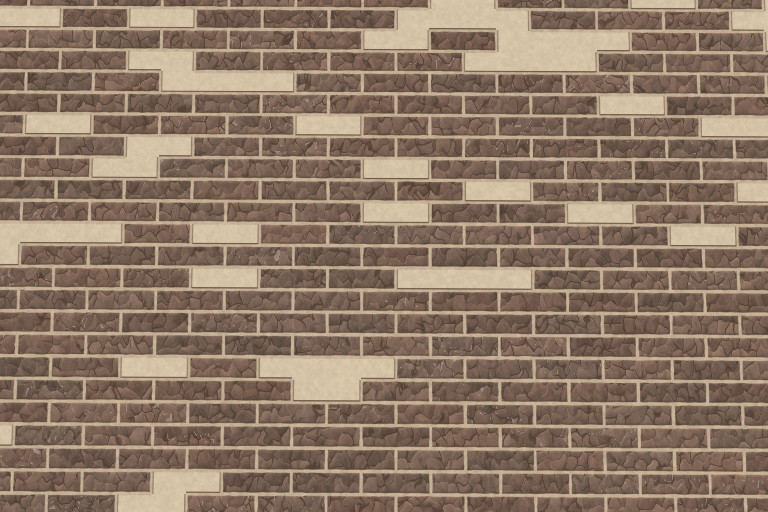
Give the GLSL for this texture, as a Shadertoy shader.

```glsl
#define ROWS 24.32
#define ROW_STRETCH 1.2
#define TILT 0.007
#define BRICK_WIDTH 0.087
#define BRICK_SPREAD 0.0042
#define SIZE vec2(3.13, 1.0)
#define JOINT vec2(0.07, 0.075)
#define SAND vec3(0.835, 0.765, 0.655)
#define MORTAR vec3(0.77, 0.69, 0.585)
#define BROWN vec3(0.465, 0.375, 0.322)
#define SHADOW vec3(0.34, 0.265, 0.21)

float hash(vec2 p) {
    vec3 q = fract(vec3(p.xyx) * 0.1031);
    q += dot(q, q.yzx + 33.33);
    return fract((q.x + q.y) * q.z);
}

float noise(vec2 p) {
    vec2 i = floor(p), f = fract(p);
    f = f * f * (3.0 - 2.0 * f);
    return mix(mix(hash(i), hash(i + vec2(1, 0)), f.x),
               mix(hash(i + vec2(0, 1)), hash(i + vec2(1, 1)), f.x), f.y);
}

// Running bond: every other row is shifted by half a brick
vec2 brickAt(vec2 wall) {
    float row = floor(wall.y);
    return vec2(floor(wall.x + 0.5 * mod(row, 2.0)), row);
}

// Pale bricks thin out towards the bottom rows
float isPale(vec2 wall) {
    vec2 brick = brickAt(wall);
    float height = clamp(1.0 - brick.y / 23.0, 0.0, 1.0);
    return step(hash(brick + vec2(57.0, 113.0)), 0.04 + 0.32 * pow(height, 1.6));
}

float boxDistance(vec2 p, vec2 halfSize) {
    vec2 d = abs(p) - halfSize;
    return length(max(d, 0.0)) + min(max(d.x, d.y), 0.0);
}

// xy: offset from the facet centre, z: distance to the facet border
vec3 facet(vec2 p) {
    vec2 base = floor(p), offset = vec2(0.0);
    float nearest = 9.0, second = 9.0;
    for (int y = -1; y <= 1; y++)
    for (int x = -1; x <= 1; x++) {
        vec2 c = base + vec2(x, y);
        vec2 d = p - c - vec2(hash(c), hash(c + 71.7));
        float dist = length(d);
        if (dist < nearest) {
            second = nearest;
            nearest = dist;
            offset = d;
        } else second = min(second, dist);
    }
    return vec3(offset, second - nearest);
}

// Split stone face with lit facets and dark broken ledges
vec3 chiseledFace(vec2 p, vec2 brick) {
    vec2 q = p * vec2(2.1, 1.6) + brick * vec2(17.0, 31.0) + 900.0;
    q += 0.7 * vec2(noise(q * 1.6), noise(q * 1.6 + 40.0)) - 0.35;
    vec3 f = facet(q);
    float ledge = smoothstep(0.16, 0.02, f.z) * smoothstep(0.3, 0.65, noise(q * 1.3 + 9.0));
    float light = 1.0 - 0.22 * dot(f.xy, vec2(0.4, 1.0));
    light += 0.16 * (noise(q * 3.0) - 0.5) + 0.12 * (noise(q * 11.0) - 0.5);
    light += 0.14 * (hash(brick + 5.0) - 0.5);
    vec3 col = BROWN * light;
    col += vec3(0.015, -0.005, -0.01) * (hash(brick + 23.0) - 0.5);
    col = mix(col, SHADOW * 0.85, 0.7 * ledge);
    float fleck = smoothstep(0.84, 0.95, noise(q * 5.0 + 60.0)) * step(0.8, hash(brick + 31.0));
    return mix(col, vec3(0.68, 0.63, 0.6), 0.6 * fleck);
}

void mainImage(out vec4 fragColor, in vec2 fragCoord) {
    // Wall coordinates run downwards, with a slight perspective
    vec2 uv = fragCoord / iResolution.xy;
    float t = 1.0 - uv.y - 0.0137 - TILT * uv.x;
    vec2 wall = vec2((uv.x - 0.5156) / (BRICK_WIDTH + BRICK_SPREAD * t),
                     ROWS * t - ROW_STRETCH * t * t);
    float aa = 0.75 * ROWS / iResolution.y;

    vec2 brick = brickAt(wall);
    vec2 f = vec2(wall.x + 0.5 * mod(brick.y, 2.0), wall.y) - brick - 0.5;
    vec2 p = f * SIZE;
    vec2 grainPos = wall * SIZE + 200.0;
    float grain = noise(grainPos * 12.0) + noise(grainPos * 5.0) - 1.0;

    // Touching pale bricks merge across the joint
    float pale = isPale(wall);
    vec2 joined = pale * vec2(isPale(wall + vec2(sign(f.x), 0.0)),
                              isPale(wall + vec2(0.0, sign(f.y))));
    vec2 halfSize = 0.5 * SIZE - JOINT + 3.0 * JOINT * joined;
    float wobble = (1.0 - pale) * 0.035 * (noise(grainPos * 4.0) - 0.5);
    float d = boxDistance(p, halfSize - 0.03) - 0.03 + wobble;
    float face = smoothstep(aa, -aa, d);

    vec3 col = MORTAR * (1.0 + 0.07 * grain);
    if (pale > 0.5) {
        // Thin shadow lines under and beside the smooth bricks
        col = mix(col, SAND * (1.0 + 0.045 * grain), face);
        float line = smoothstep(0.035 + aa, 0.035 - aa, abs(d));
        float side = smoothstep(-0.06, 0.0, abs(p.x) - halfSize.x);
        float under = smoothstep(-0.06, 0.0, p.y - halfSize.y);
        col = mix(col, SHADOW * 1.15, line * max(0.85 * under, 0.5 * side));
    } else {
        vec3 stone = chiseledFace(p, brick);
        float lowerEdge = smoothstep(-0.13, 0.0, p.y - halfSize.y);
        float upperEdge = smoothstep(-0.12, 0.0, -p.y - halfSize.y);
        stone = mix(stone, SHADOW, 0.55 * lowerEdge) * (1.0 + 0.1 * upperEdge);
        col = mix(col, stone, face);
    }
    fragColor = vec4(clamp(col, 0.0, 1.0), 1.0);
}
```
